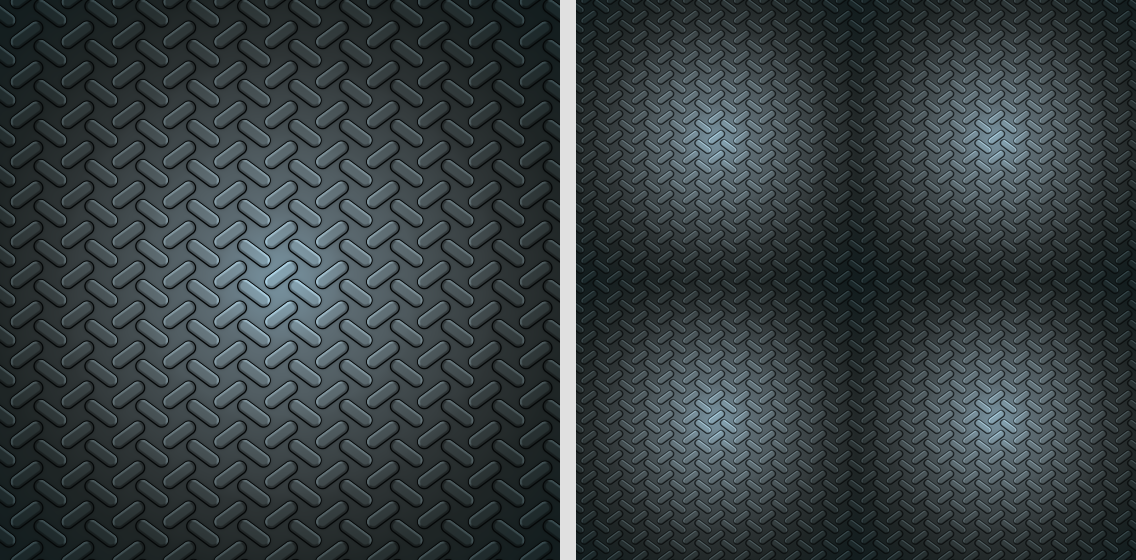
Left, the tile; right, the same tile 2 across and 2 down.
Give the GLSL for this pattern, as a WebGL 2 fragment shader.

```glsl
#version 300 es
precision highp float;

uniform vec2 u_resolution;
out vec4 fragColor;

// Offset from the nearest bar centre on the wrapping 11 by 14 grid
vec2 gridOffset(vec2 uv, vec2 centre) {
    vec2 repeats = vec2(11.0, 14.0);
    return (fract(uv * repeats - centre + 0.5) - 0.5) / repeats;
}

// Capsule rising to the right: x = signed distance, yz = outward normal
vec3 capsule(vec2 p) {
    vec2 halfAxis = vec2(0.0170, 0.0126);
    float along = clamp(dot(p, halfAxis) / dot(halfAxis, halfAxis), -1.0, 1.0);
    vec2 away = p - halfAxis * along;
    float dist = length(away);
    return vec3(dist - 0.0122, away / max(dist, 1e-5));
}

// Steel lit from the middle, falling off evenly towards all edges
vec3 plateColour(float r) {
    vec3 colour = mix(vec3(0.46, 0.56, 0.61), vec3(0.38, 0.44, 0.47), smoothstep(0.0, 0.14, r));
    colour = mix(colour, vec3(0.29, 0.33, 0.345), clamp((r - 0.10) / 0.16, 0.0, 1.0));
    colour = mix(colour, vec3(0.19, 0.215, 0.22), clamp((r - 0.24) / 0.16, 0.0, 1.0));
    colour = mix(colour, vec3(0.125, 0.15, 0.15), clamp((r - 0.38) / 0.14, 0.0, 1.0));
    return mix(colour, vec3(0.075, 0.115, 0.12), smoothstep(0.48, 0.70, r));
}

void main() {
    vec2 uv = gl_FragCoord.xy / u_resolution;
    float pixel = 1.0 / min(u_resolution.x, u_resolution.y);

    // Two interlocking sets of bars, the second one mirrored
    vec3 rising = capsule(gridOffset(uv, vec2(0.52, 0.13)));
    vec3 falling = capsule(gridOffset(uv, vec2(0.99, 0.67)) * vec2(-1.0, 1.0));
    vec3 bar = rising.x < falling.x ? rising : falling;
    float dist = bar.x;
    float lit = dot(bar.yz, normalize(vec2(-0.85, 0.55)));

    vec3 plate = plateColour(length(uv - 0.5));
    vec3 face = plate * 1.08 + vec3(0.025, 0.032, 0.034);
    vec3 highlight = plate * 1.22 + vec3(0.12, 0.145, 0.155);
    vec3 rim = mix(plate * 0.82, highlight, smoothstep(-0.1, 0.75, lit));

    // Soft contact shade, bevelled rim and flat face
    vec3 colour = plate * (1.0 - 0.22 * exp(-max(dist, 0.0) * 450.0));
    colour = mix(colour, rim, smoothstep(0.5 * pixel, -0.5 * pixel, dist + 0.0008));
    colour = mix(colour, face, smoothstep(0.0008 + 0.5 * pixel, -0.0008 - 0.5 * pixel, dist + 0.0046));

    // Dark outline, a little heavier on the shaded side
    float halfWidth = 0.00095 - 0.00025 * lit;
    float outline = smoothstep(0.6 * pixel, -0.6 * pixel, abs(dist) - halfWidth);
    colour = mix(colour, vec3(0.02, 0.03, 0.032), outline);

    fragColor = vec4(colour, 1.0);
}
```
